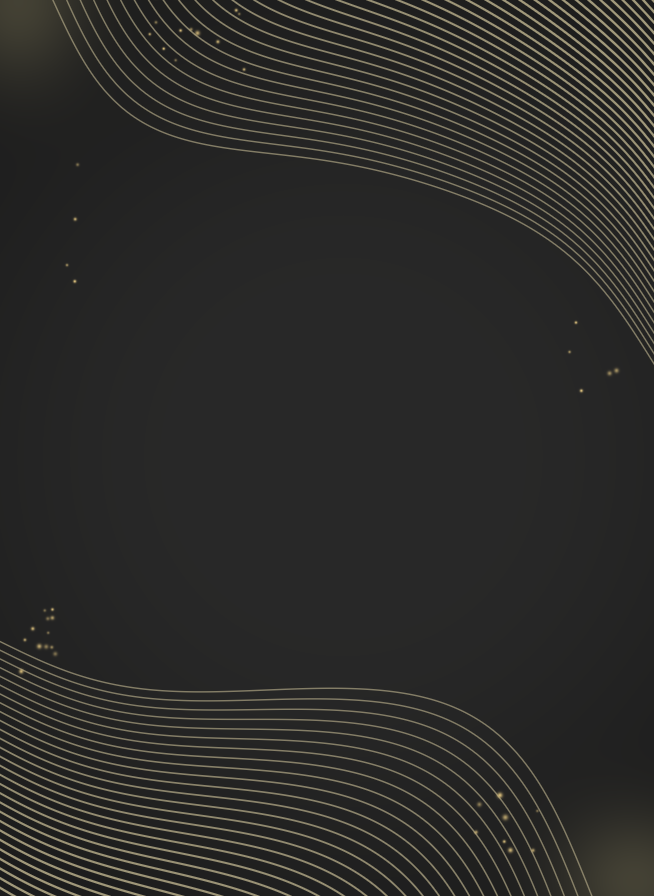
A WebGL 1 fragment shader for this background:

```glsl
precision highp float;

uniform vec2 u_resolution;

const float PI = 3.14159265;
const vec3 CHARCOAL = vec3(0.157, 0.157, 0.156);
const vec3 BLACK = vec3(0.108, 0.108, 0.107);
const vec3 OLIVE_GLOW = vec3(0.155, 0.145, 0.095);
const vec3 PALE_GOLD = vec3(0.66, 0.625, 0.50);
const vec3 SPARK_GOLD = vec3(0.88, 0.77, 0.50);

vec2 hash2(vec2 seed) {
  vec2 h = vec2(dot(seed, vec2(127.1, 311.7)), dot(seed, vec2(269.5, 183.3)));
  return fract(sin(h) * 4375.85);
}

// Offset of a curve from its chord, as four sine harmonics
float wave(float along, vec4 harmonics) {
  return dot(harmonics, sin(PI * along * vec4(1.0, 2.0, 3.0, 4.0)));
}

// Line index: 0 on the border curve, growing to the right of start-to-end
float lineIndex(vec2 p, vec2 start, vec2 end, vec4 harmonics, vec2 gaps) {
  vec2 chord = end - start;
  float span = length(chord);
  vec2 dir = chord / span;
  vec2 rel = p - start;
  float along = dot(rel, dir) / span;
  float across = dot(rel, vec2(dir.y, -dir.x));
  float gap = mix(gaps.x, gaps.y, pow(clamp(along, 0.0, 1.0), 1.5));
  return (across - wave(along, harmonics)) / gap;
}

// Opacity of a fan of evenly indexed lines
float lineFan(vec2 p, vec2 start, vec2 end, vec4 harmonics, vec2 gaps, float pixel) {
  float h = 0.5 * pixel;
  float index = lineIndex(p, start, end, harmonics, gaps);
  vec2 slope = vec2(
    lineIndex(p + vec2(h, 0.0), start, end, harmonics, gaps),
    lineIndex(p + vec2(0.0, h), start, end, harmonics, gaps)) - index;
  float dist = abs(fract(index + 0.5) - 0.5) * h / max(length(slope), 1e-5);
  float depth = smoothstep(2.0, 26.0, index);
  float halfWidth = mix(0.0008, 0.0013, depth);
  float cover = clamp((halfWidth - dist) / pixel + 0.5, 0.0, 1.0);
  return cover * step(-0.5, index) * mix(0.72, 0.95, depth);
}

float glow(vec2 p, vec2 center, vec2 radius) {
  vec2 d = (p - center) / radius;
  return exp(-dot(d, d));
}

// Small soft dots scattered around a center
float sparkles(vec2 p, vec2 center, vec2 spread, float count, float seed) {
  float light = 0.0;
  for (int i = 0; i < 14; i++) {
    float id = float(i);
    vec2 offset = hash2(vec2(id, seed)) * 2.0 - 1.0;
    vec2 look = hash2(vec2(seed + 17.0, id));
    float radius = mix(0.0015, 0.0032, look.x * look.x);
    float dotLight = glow(p, center + offset * spread, vec2(radius));
    light += dotLight * mix(0.45, 1.0, look.y) * step(id + 0.5, count);
  }
  return min(light, 1.0);
}

void main() {
  float pixel = 1.0 / u_resolution.y;
  vec2 p = gl_FragCoord.xy * pixel;
  float right = u_resolution.x * pixel;

  // Dark vignette with two warm corners
  float falloff = smoothstep(0.16, 0.66, distance(p, vec2(0.525 * right, 0.49)));
  vec3 color = mix(CHARCOAL, BLACK, falloff);
  color += OLIVE_GLOW * glow(p, vec2(0.02, 1.0), vec2(0.075, 0.09));
  color += OLIVE_GLOW * glow(p, vec2(right - 0.02, 0.015), vec2(0.085, 0.075));

  // Upper right and lower left line fans
  float upper = lineFan(p, vec2(right, 0.594), vec2(0.059, 1.0),
    vec4(0.0090, 0.0590, -0.0102, 0.0075), vec2(0.0068, 0.0172), pixel);
  float lower = lineFan(p, vec2(0.0, 0.284), vec2(0.905 * right, 0.0),
    vec4(-0.1005, 0.0547, -0.0027, 0.0027), vec2(0.0087, 0.0208), pixel);
  color = mix(color, PALE_GOLD, max(upper, lower));

  // Gold dust clusters
  float dust = sparkles(p, vec2(0.225, 0.957), vec2(0.065, 0.055), 13.0, 3.0);
  dust += sparkles(p, vec2(0.035, 0.285), vec2(0.032, 0.035), 12.0, 7.0);
  dust += sparkles(p, vec2(0.61, 0.08), vec2(0.09, 0.035), 8.0, 11.0);
  dust += sparkles(p, vec2(0.06, 0.745), vec2(0.035, 0.095), 4.0, 19.0);
  dust += sparkles(p, vec2(0.672, 0.615), vec2(0.045, 0.06), 5.0, 23.0);
  color = mix(color, SPARK_GOLD, min(dust, 1.0));

  gl_FragColor = vec4(color, 1.0);
}
```
